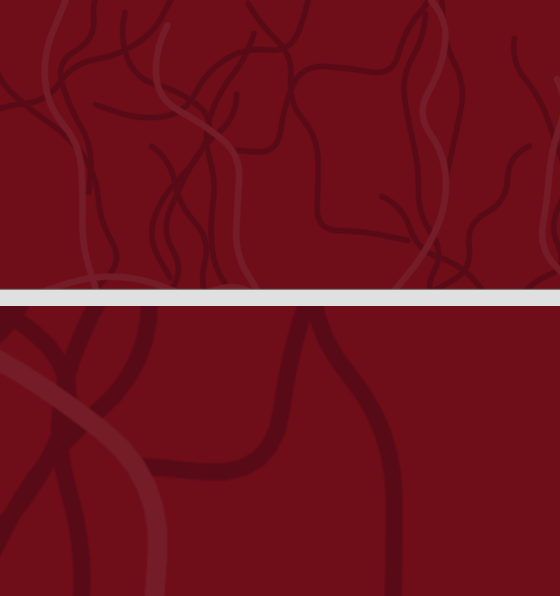
Top: the whole. Bottom: its middle third, enlarged.
This pattern is drawn by a Shadertoy shader. Its source:

```glsl
// Lengths are in canvas heights
const vec3 GROUND_COLOR = vec3(0.435, 0.052, 0.098);
const vec3 DARK_COLOR   = vec3(0.345, 0.040, 0.085);
const vec3 LIGHT_COLOR  = vec3(0.455, 0.113, 0.160);
const vec3 HEM_COLOR    = vec3(0.50, 0.47, 0.47);

const vec2  DARK_GRID   = vec2(5.0, 3.0);  // one strand per cell
const vec2  LIGHT_GRID  = vec2(5.0, 1.0);
const float DARK_WIDTH  = 0.0195;
const float LIGHT_WIDTH = 0.0225;
const float DARK_STEP   = 0.160;           // distance between control points
const float LIGHT_STEP  = 0.175;
const float DARK_SEED   = 3.0;
const float LIGHT_SEED  = 41.0;
const float WOBBLE      = 2.5;             // range of heading change, radians
const float TURN_RATE   = 0.75;            // how fast a strand takes a new heading
const float SOFTNESS    = 0.0015;
const float HEM_HEIGHT  = 0.004;
const int   CURVES      = 8;               // curved pieces per strand
const int   CHORDS      = 6;               // straight pieces per curve
const float PI          = 3.14159;

float hash(vec2 p) {
    vec3 q = fract(p.xyx * 0.1031);
    q += dot(q, q.yzx + 33.33);
    return fract((q.x + q.y) * q.z);
}

float segmentDistance(vec2 p, vec2 a, vec2 b) {
    vec2 ab = b - a;
    float t = clamp(dot(p - a, ab) / dot(ab, ab), 0.0, 1.0);
    return length(p - a - ab * t);
}

// Quadratic Bezier, approximated by chords
float curveDistance(vec2 p, vec2 a, vec2 control, vec2 b) {
    float d = 1e3;
    vec2 previous = a;
    for (int i = 1; i <= CHORDS; i++) {
        float t = float(i) / float(CHORDS);
        vec2 next = mix(mix(a, control, t), mix(control, b, t), t);
        d = min(d, segmentDistance(p, previous, next));
        previous = next;
    }
    return d;
}

// Wandering strand through a centre point, smoothed between step midpoints
float strandDistance(vec2 p, vec2 center, float stepLength, float id) {
    float direction = PI * hash(vec2(id, 7.0));
    float heading = direction;
    vec2 control = center
        - vec2(cos(direction), sin(direction)) * stepLength * float(CURVES) * 0.45;
    vec2 start = control;
    float d = 1e3;
    for (int i = 0; i < CURVES; i++) {
        float swing = WOBBLE * (hash(vec2(id, float(i) + 20.0)) - 0.5);
        heading = mix(heading, direction + swing, TURN_RATE);
        vec2 nextControl = control + vec2(cos(heading), sin(heading)) * stepLength;
        vec2 end = 0.5 * (control + nextControl);
        // Skip curves that are too far away to matter
        if (length(p - control) < stepLength) {
            d = min(d, curveDistance(p, start, control, end));
        }
        start = end;
        control = nextControl;
    }
    return d;
}

// Nearest strand of a layer, with centres on a jittered grid
float layerDistance(vec2 p, float aspect, vec2 grid, float stepLength, float seed) {
    float d = 1e3;
    for (float y = 0.0; y < grid.y; y++) {
        for (float x = 0.0; x < grid.x; x++) {
            float id = seed + x + y * grid.x;
            vec2 jitter = vec2(hash(vec2(id, 1.0)), hash(vec2(id, 2.0)));
            vec2 center = (vec2(x, y) + mix(vec2(0.1), vec2(0.9), jitter)) / grid;
            center.x *= aspect;
            d = min(d, strandDistance(p, center, stepLength, id));
        }
    }
    return d;
}

float strokeMask(float d, float width, float pixel) {
    float edge = SOFTNESS + 0.6 * pixel;
    return 1.0 - smoothstep(-edge, edge, d - 0.5 * width);
}

void mainImage(out vec4 fragColor, in vec2 fragCoord) {
    float pixel = 1.0 / iResolution.y;
    float aspect = iResolution.x * pixel;
    vec2 p = fragCoord * pixel;

    float dark = layerDistance(p, aspect, DARK_GRID, DARK_STEP, DARK_SEED);
    float light = layerDistance(p, aspect, LIGHT_GRID, LIGHT_STEP, LIGHT_SEED);

    // Light strands lie over the dark ones
    vec3 color = mix(GROUND_COLOR, DARK_COLOR, strokeMask(dark, DARK_WIDTH, pixel));
    color = mix(color, LIGHT_COLOR, strokeMask(light, LIGHT_WIDTH, pixel));

    // Thin grey hem along the bottom
    float hem = clamp((HEM_HEIGHT - p.y) / pixel + 0.5, 0.0, 1.0);
    fragColor = vec4(mix(color, HEM_COLOR, hem), 1.0);
}
```
